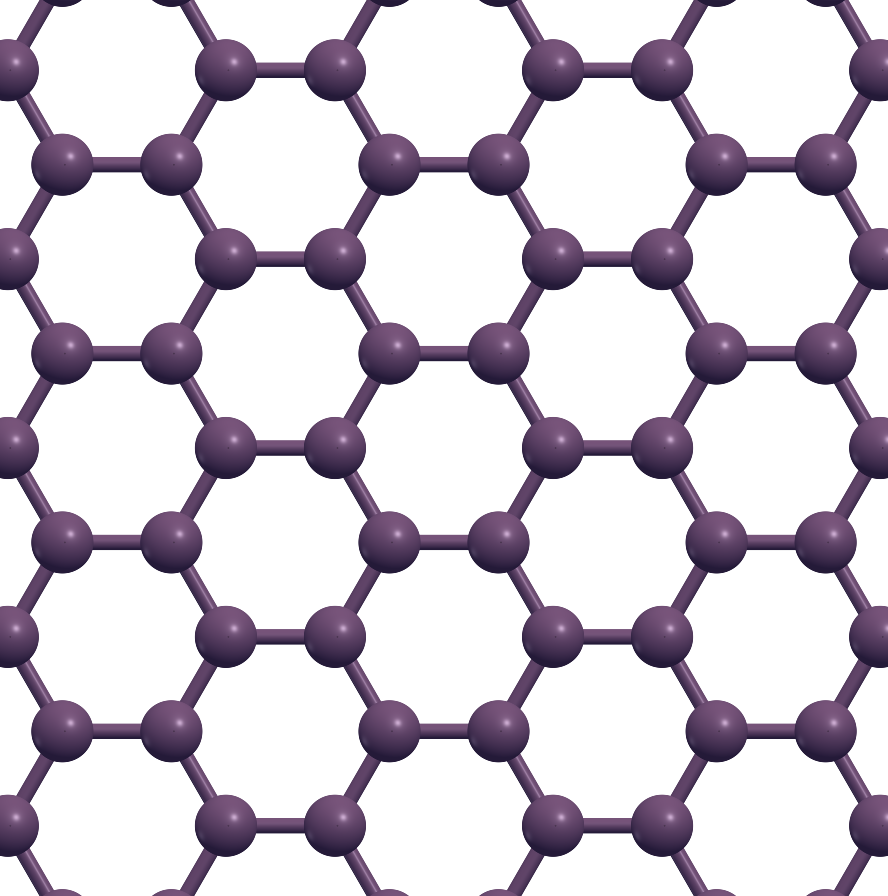
Reproduce this pattern procedurally as a Shadertoy shader.

```glsl
const float BOND_LENGTH = 0.1217;    // lengths are fractions of canvas height
const float BOND_RADIUS = 0.0086;
const float ATOM_RADIUS = 0.0347;
const float SPECK_RADIUS = 0.0010;
const vec2 SPECK_OFFSET = vec2(0.0028, 0.0);
const vec3 BACKGROUND = vec3(1.0);
const vec3 SHADOW_COLOR = vec3(0.14, 0.10, 0.22);
const vec3 LIT_COLOR = vec3(0.47, 0.33, 0.48);
const vec3 LIGHT_DIR = vec3(0.20, 0.80, 0.56);
const vec3 GLINT_DIR = vec3(0.27, 0.27, 0.924);
const vec3 RIM_GLINT_DIR = vec3(-0.80, -0.33, 0.50);
const float LIGHT_WRAP = 0.35;
const float SQRT3 = 1.7320508;
const float SECTOR = 1.0471976;      // sixth of a turn

// Offset from the nearest ring centre of the honeycomb
vec2 ringCell(vec2 p) {
    vec2 period = BOND_LENGTH * vec2(3.0, SQRT3);
    vec2 a = p - period * round(p / period);
    vec2 q = p - 0.5 * period;
    vec2 b = q - period * round(q / period);
    return dot(a, a) < dot(b, b) ? a : b;
}

vec2 unitVector(float angle) {
    return vec2(cos(angle), sin(angle));
}

// Completes a surface normal from its in-plane part
vec3 surfaceNormal(vec2 n) {
    return normalize(vec3(n, sqrt(max(1.0 - dot(n, n), 0.0))));
}

float glint(vec3 normal, vec3 direction, float sharpness) {
    return pow(max(dot(normal, direction), 0.0), sharpness);
}

vec3 shade(vec3 normal) {
    float diffuse = (dot(normal, LIGHT_DIR) + LIGHT_WRAP) / (1.0 + LIGHT_WRAP);
    vec3 color = mix(SHADOW_COLOR, LIT_COLOR, clamp(diffuse, 0.0, 1.0));
    color += 0.30 * glint(normal, GLINT_DIR, 160.0);
    color += 0.09 * glint(normal, GLINT_DIR, 25.0);
    return color + 0.10 * glint(normal, RIM_GLINT_DIR, 70.0);
}

void mainImage(out vec4 fragColor, in vec2 fragCoord) {
    float pixel = 1.0 / iResolution.y;
    vec2 p = ringCell((fragCoord - 0.5 * iResolution.xy) * pixel);
    float sector = atan(p.y, p.x) / SECTOR;

    // Rod along the nearest side of the ring
    vec2 across = unitVector((floor(sector) + 0.5) * SECTOR);
    float rodOffset = dot(p, across) - 0.5 * SQRT3 * BOND_LENGTH;
    vec3 rodColor = shade(surfaceNormal(across * rodOffset / BOND_RADIUS));
    float rodMask = smoothstep(0.5, -0.5, (abs(rodOffset) - BOND_RADIUS) / pixel);

    // Ball at the nearest corner, with a tiny dark speck
    vec2 ballOffset = p - BOND_LENGTH * unitVector(round(sector) * SECTOR);
    vec3 ballColor = shade(surfaceNormal(ballOffset / ATOM_RADIUS));
    float speckDist = length(ballOffset - SPECK_OFFSET) - SPECK_RADIUS;
    ballColor *= 1.0 - 0.25 * smoothstep(0.5, -0.5, speckDist / pixel);
    float ballMask = smoothstep(0.5, -0.5, (length(ballOffset) - ATOM_RADIUS) / pixel);

    vec3 color = mix(BACKGROUND, rodColor, rodMask);
    color = mix(color, ballColor, ballMask);
    fragColor = vec4(color, 1.0);
}
```
